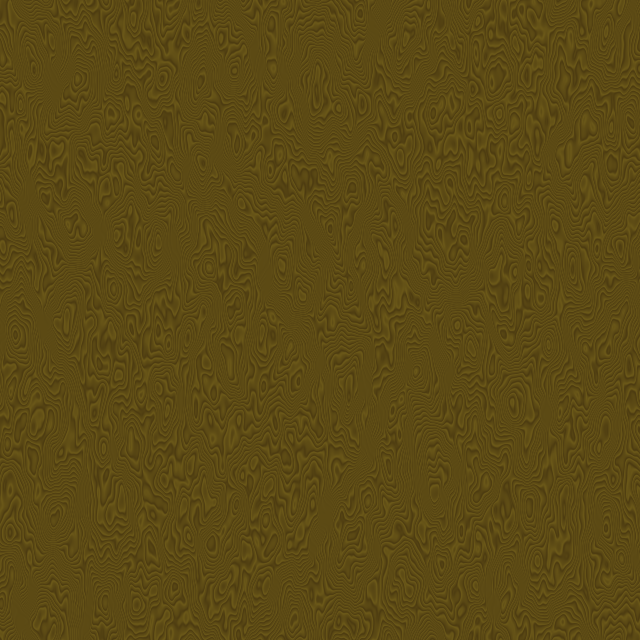
Write a three.js fragment shader that draws this texture.

```glsl
varying vec2 vUv;

const vec3 MID_BROWN = vec3(0.36, 0.29, 0.08);
const vec3 GRAIN_SWING = vec3(0.063, 0.060, 0.017);

// Noise cells per canvas and height in contour lines, per layer
const vec2 BROAD_CELLS = vec2(10.5, 3.8);
const vec2 MEDIUM_CELLS = vec2(30.0, 11.0);
const vec2 FINE_CELLS = vec2(80.0, 30.0);
const float BROAD_LINES = 22.0;
const float MEDIUM_LINES = 5.6;
const float FINE_LINES = 1.6;

const float LEAN = 0.36;          // sideways shift per unit of height
const float FADE_DENSITY = 330.0; // lines per canvas where contrast dies away
const float FLAT_DENSITY = 0.3;   // share of the above where flats gain contrast
const float FLAT_CONTRAST = 0.55;
const float LINE_SKEW = 0.7;
const float SLOPE_STEP = 0.0006;
const float TAU = 6.2831853;

float hash(vec2 cell) {
  vec3 q = fract(vec3(cell.xyx) * vec3(0.1031, 0.1030, 0.0973));
  q += dot(q, q.yzx + 33.33);
  return fract((q.x + q.y) * q.z);
}

float cornerSlope(vec2 cell, vec2 offset) {
  float angle = TAU * hash(cell);
  return dot(vec2(cos(angle), sin(angle)), offset);
}

float gradientNoise(vec2 p) {
  vec2 cell = floor(p);
  vec2 f = p - cell;
  vec2 blend = f * f * f * (f * (f * 6.0 - 15.0) + 10.0);
  vec2 right = vec2(1.0, 0.0);
  vec2 up = vec2(0.0, 1.0);
  float bottom = mix(cornerSlope(cell, f),
                     cornerSlope(cell + right, f - right), blend.x);
  float top = mix(cornerSlope(cell + up, f - up),
                  cornerSlope(cell + 1.0, f - 1.0), blend.x);
  return mix(bottom, top, blend.y);
}

// One layer set of upright relief, measured in contour lines
float leaningRelief(vec2 p, float lean, float seed) {
  p.x += lean * p.y;
  return BROAD_LINES * gradientNoise(p * BROAD_CELLS + 13.7 + seed)
       + MEDIUM_LINES * gradientNoise(p * MEDIUM_CELLS + 137.2 + seed);
}

// Streaks leaning both ways cross into flame-shaped patches
float grainHeight(vec2 p) {
  return 0.8 * (leaningRelief(p, LEAN, 0.0) + leaningRelief(p, -LEAN, 413.6))
       + FINE_LINES * gradientNoise(p * FINE_CELLS + 251.9);
}

void main() {
  float height = grainHeight(vUv);

  // Local line density softens the tightest streaks and the widest flats
  vec2 slope = vec2(grainHeight(vUv + vec2(SLOPE_STEP, 0.0)),
                    grainHeight(vUv + vec2(0.0, SLOPE_STEP))) - height;
  float density = length(slope) / SLOPE_STEP / FADE_DENSITY;
  float contrast = exp(-density * density)
                 * mix(FLAT_CONTRAST, 1.0, smoothstep(0.0, FLAT_DENSITY, density));

  // Skewed contour wave
  float phase = TAU * height;
  float wave = sin(phase + LINE_SKEW * sin(phase));

  gl_FragColor = vec4(MID_BROWN + GRAIN_SWING * wave * contrast, 1.0);
}
```
